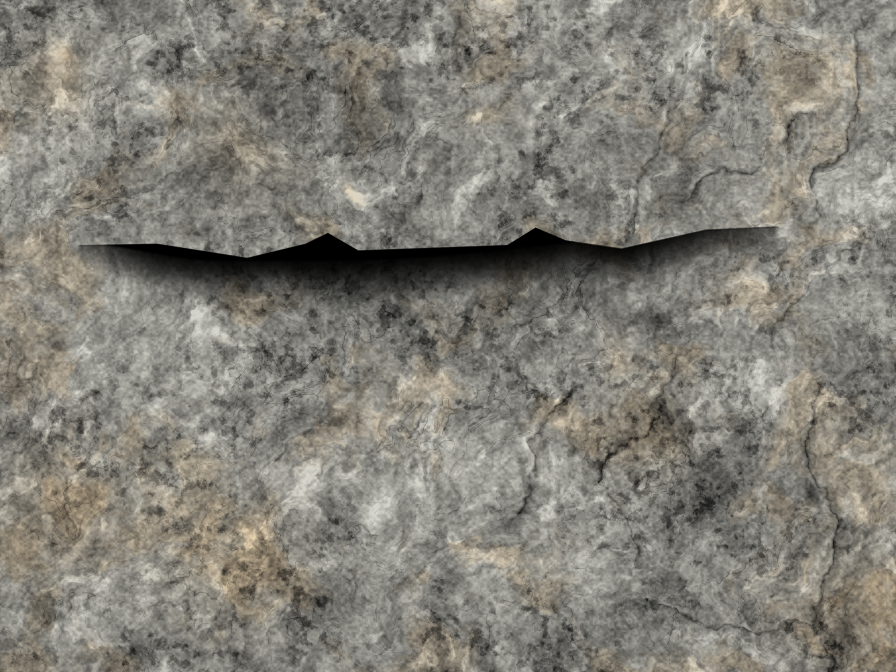
Write a Shadertoy shader that draws this texture.

```glsl
// Weathered grey rock wall split by a dark, jagged horizontal opening.

// Upper rim of the opening, left to right, in units of canvas height
const vec2 RIM[12] = vec2[](
    vec2(0.118, 0.635), vec2(0.234, 0.637), vec2(0.368, 0.616), vec2(0.455, 0.637),
    vec2(0.488, 0.653), vec2(0.533, 0.627), vec2(0.755, 0.635), vec2(0.797, 0.661),
    vec2(0.842, 0.642), vec2(0.925, 0.630), vec2(1.050, 0.658), vec2(1.160, 0.663));

// Main cracks: start xy, end xy
const vec4 CRACKS[11] = vec4[](
    vec4(1.302, 1.00, 1.276, 0.81), vec4(1.276, 0.81, 1.21, 0.67),
    vec4(1.215, 0.81, 1.04, 0.72), vec4(0.997, 0.84, 0.955, 0.67),
    vec4(1.267, 0.62, 1.13, 0.46), vec4(1.024, 0.46, 0.90, 0.305),
    vec4(0.90, 0.305, 0.93, 0.15), vec4(0.85, 0.41, 0.74, 0.23),
    vec4(1.21, 0.41, 1.24, 0.18), vec4(1.24, 0.18, 1.21, 0.0),
    vec4(0.96, 0.094, 1.215, 0.07));

// Pale and dark patches: centre xy, radius, tone change
const vec4 PATCHES[10] = vec4[](
    vec4(0.54, 0.73, 0.04, 0.13), vec4(0.635, 0.40, 0.05, 0.15),
    vec4(0.06, 0.775, 0.05, 0.10), vec4(1.295, 0.67, 0.04, 0.12),
    vec4(1.276, 0.53, 0.04, 0.12), vec4(1.137, 0.40, 0.04, 0.12),
    vec4(0.74, 0.33, 0.06, 0.07), vec4(0.40, 0.88, 0.06, -0.09),
    vec4(0.765, 0.74, 0.07, -0.08), vec4(1.0, 0.51, 0.04, -0.09));

// Ochre stains: centre xy, radius
const vec3 STAINS[7] = vec3[](
    vec3(0.08, 0.88, 0.05), vec3(0.09, 0.25, 0.10), vec3(0.35, 0.76, 0.06),
    vec3(0.96, 0.36, 0.05), vec3(1.28, 0.08, 0.10), vec3(0.92, 0.46, 0.03),
    vec3(0.35, 0.16, 0.09));

float hash(vec2 p) {
    return fract(sin(dot(p, vec2(127.1, 311.7))) * 43758.5453);
}

float noise(vec2 p) {
    vec2 i = floor(p), f = fract(p);
    f = f * f * (3.0 - 2.0 * f);
    return mix(mix(hash(i), hash(i + vec2(1, 0)), f.x),
               mix(hash(i + vec2(0, 1)), hash(i + vec2(1, 1)), f.x), f.y);
}

float fbm(vec2 p) {
    float sum = 0.0, amp = 0.5, total = 0.0;
    for (int i = 0; i < 5; i++) {
        sum += amp * noise(p);
        total += amp;
        p = mat2(1.6, 1.2, -1.2, 1.6) * p + 7.3;
        amp *= 0.58;
    }
    return sum / total;
}

float segmentDistance(vec2 p, vec2 a, vec2 b) {
    vec2 ab = b - a;
    return length(p - a - ab * clamp(dot(p - a, ab) / dot(ab, ab), 0.0, 1.0));
}

float softSpot(vec2 p, vec2 centre, float radius) {
    vec2 d = (p - centre) / radius;
    return exp(-dot(d, d));
}

// Thin branching lines where a noise field crosses its middle value
float veins(vec2 p, float width) {
    return 1.0 - smoothstep(0.0, width, abs(fbm(p) - 0.5));
}

float rimHeight(float x) {
    float y = RIM[0].y;
    for (int i = 0; i < 11; i++) {
        float t = (x - RIM[i].x) / (RIM[i + 1].x - RIM[i].x);
        if (t >= 0.0) y = mix(RIM[i].y, RIM[i + 1].y, min(t, 1.0));
    }
    return y;
}

vec3 rock(vec2 p) {
    vec2 warp = vec2(fbm(p * 9.0), fbm(p * 9.0 + 31.0)) - 0.5;
    vec2 q = p + 0.12 * warp;
    vec2 grainDir = mat2(0.8, -0.6, 0.6, 0.8) * q * vec2(1.0, 1.3);

    // Layered mottling, lit relief and fine mineral grain
    float relief = fbm(grainDir * 16.0);
    float tone = 0.53 + 0.34 * (fbm(q * 7.0) - 0.5) + 0.32 * (fbm(p * 38.0 + 5.0) - 0.5);
    tone += 0.65 * (relief - fbm(grainDir * 16.0 + vec2(-0.10, 0.13)));
    tone += 0.13 * (noise(p * 190.0) - 0.5) + 0.10 * (noise(p * 330.0) - 0.5);
    tone += 0.16 * smoothstep(0.58, 0.75, fbm(grainDir * 22.0 + 40.0));
    float speckle = smoothstep(0.52, 0.7, fbm(p * 75.0)) * smoothstep(0.42, 0.6, fbm(q * 10.0 + 12.0));
    tone -= 0.17 * speckle;
    tone -= 0.13 * veins(grainDir * 8.0 + 3.0, 0.016) * noise(p * 14.0);
    tone -= 0.10 * veins(q * 17.0 + 20.0, 0.018) * noise(p * 20.0 + 9.0);

    // Placed patches, cracks with a lit side, and a pale streak
    for (int i = 0; i < 10; i++)
        tone += PATCHES[i].w * softSpot(q, PATCHES[i].xy, PATCHES[i].z);
    for (int i = 0; i < 11; i++) {
        vec4 c = CRACKS[i];
        float d = segmentDistance(q, c.xy, c.zw);
        float lit = segmentDistance(q + vec2(0.007, -0.006), c.xy, c.zw);
        tone += 0.07 * exp(-lit / 0.005) - 0.20 * exp(-d / 0.0035) - 0.04 * exp(-d / 0.02);
    }
    tone += 0.2 * exp(-segmentDistance(q, vec2(0.25, 1.0), vec2(0.32, 0.90)) / 0.005);

    float ochre = 0.6 * smoothstep(0.52, 0.72, fbm(q * 11.0 + 60.0));
    for (int i = 0; i < 7; i++)
        ochre += 0.6 * softSpot(q, STAINS[i].xy, STAINS[i].z);
    vec3 tint = mix(vec3(1.005, 1.0, 0.955), vec3(1.10, 1.0, 0.84), min(ochre, 1.0));
    return clamp(tone, 0.12, 0.83) * tint;
}

void mainImage(out vec4 fragColor, in vec2 fragCoord) {
    float pixel = 1.0 / iResolution.y;
    vec2 p = fragCoord * pixel;
    vec3 color = rock(p);

    // Recess below the rim: solid black, then a shadow fading downward
    float rim = rimHeight(p.x);
    float base = 0.612 + 0.05 * smoothstep(0.5, 1.16, p.x) + 0.025 * (1.0 - smoothstep(0.12, 0.32, p.x));
    base = min(base, rim);
    float span = smoothstep(0.10, 0.25, p.x) * (1.0 - smoothstep(0.98, 1.18, p.x));
    float under = 1.0 - smoothstep(-pixel, pixel, p.y - rim);
    float inside = smoothstep(0.112, 0.122, p.x) * (1.0 - smoothstep(1.150, 1.162, p.x));
    float depth = base - p.y + 0.012 * (noise(p * vec2(14.0, 30.0)) - 0.5);
    float shadow = 1.0 - smoothstep(-0.012, 0.04 + 0.045 * span, depth);
    color *= 1.0 - shadow * under * inside * mix(0.55, 0.98, span);
    float hollow = under * inside * smoothstep(-0.003, 0.003, p.y - base);
    color = mix(color, vec3(0.0), hollow);

    fragColor = vec4(color, 1.0);
}
```
